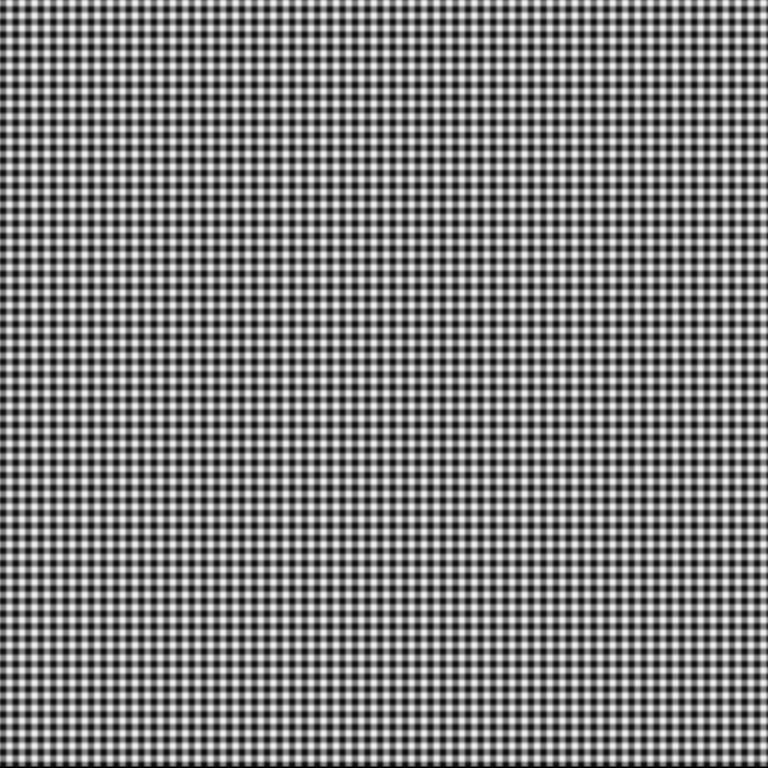
Give the GLSL for this pattern, as a Shadertoy shader.

```glsl
const vec2 REPEATS = vec2(61.115, 61.0); // weave periods across and up
const float TAU = 6.2831853;
const float THREAD_CONTRAST = 0.25;
const float THREAD_FLATNESS = 0.1;
const float HEM_HEIGHT = 0.002;

// Layered sines: a wave with slightly flattened crests and steeper sides
vec2 threadWave(vec2 phase, float flatness) {
    return sin(phase) + flatness * sin(3.0 * phase);
}

// Crossed threads averaged into soft dark and light checks
float softWeave(vec2 uv, vec2 repeats, float contrast, float flatness) {
    vec2 wave = threadWave(uv * repeats * TAU, flatness);
    return 0.5 - contrast * (wave.x + wave.y);
}

// Thin dark hem along the lower edge
float hemShade(float y, float hemHeight, float blur) {
    return smoothstep(hemHeight - blur, hemHeight + blur, y);
}

void mainImage(out vec4 fragColor, in vec2 fragCoord) {
    vec2 uv = fragCoord / iResolution.xy;
    float gray = softWeave(uv, REPEATS, THREAD_CONTRAST, THREAD_FLATNESS);
    gray *= hemShade(uv.y, HEM_HEIGHT, 0.5 / iResolution.y);
    fragColor = vec4(vec3(clamp(gray, 0.0, 1.0)), 1.0);
}
```
